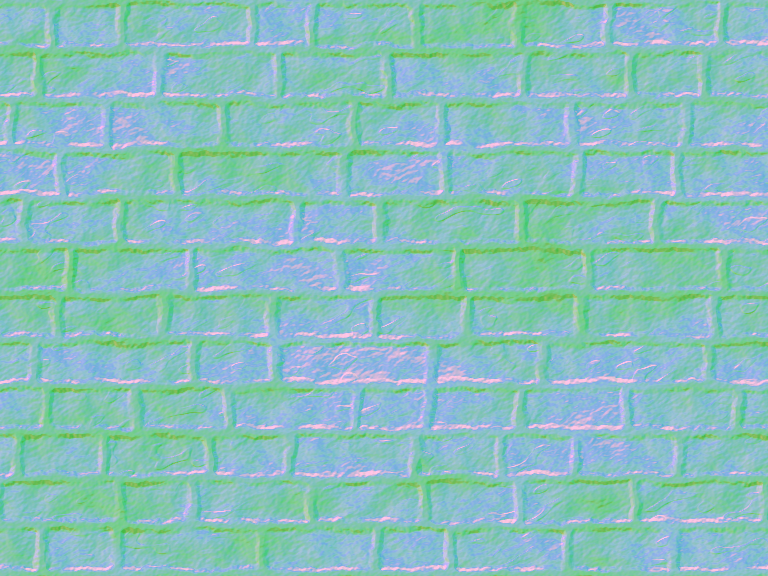
A Shadertoy shader for this texture map:

```glsl
const float ROWS = 12.0;
const vec2 WALL_SIZE = vec2(16.0, ROWS);   // measured in row heights
const float MORTAR_HALF = 0.035;
const float BEVEL = 0.13;
const float SLOPE_STEP = 0.02;

struct Brick { float dist; vec2 id; };

float hash(vec2 p) {
    vec3 q = fract(vec3(p.xyx) * 0.1031);
    q += dot(q, q.yzx + 33.33);
    return fract((q.x + q.y) * q.z);
}

vec2 latticeGradient(vec2 cell) {
    float angle = 6.2832 * hash(cell + 57.0);
    return vec2(cos(angle), sin(angle));
}

float gradientNoise(vec2 p) {
    vec2 i = floor(p), f = fract(p);
    vec2 u = f * f * f * (f * (f * 6.0 - 15.0) + 10.0);
    vec2 e = vec2(1.0, 0.0);
    float low = mix(dot(latticeGradient(i), f),
                    dot(latticeGradient(i + e.xy), f - e.xy), u.x);
    float high = mix(dot(latticeGradient(i + e.yx), f - e.yx),
                     dot(latticeGradient(i + e.xx), f - e.xx), u.x);
    return mix(low, high, u.y);
}

vec2 rotate(vec2 p, float angle) {
    float c = cos(angle), s = sin(angle);
    return mat2(c, -s, s, c) * p;
}

float roundedBox(vec2 p, vec2 halfSize, float radius) {
    vec2 d = abs(p) - halfSize + radius;
    return length(max(d, 0.0)) + min(max(d.x, d.y), 0.0) - radius;
}

// Bricks in a course and its shift in brick lengths, from the top down
vec2 courseLayout(float row) {
    const float counts[12] = float[12](8., 7., 7., 6., 6., 6., 7., 6., 8., 8., 7., 7.);
    const float shifts[12] = float[12](0.46, 0.57, 0.06, 0.49, 0.13, 0.62,
                                       0.46, 0.35, 0.60, 0.21, 0.91, 0.28);
    int course = int(mod(ROWS - 1.0 - row, ROWS));
    return vec2(counts[course], shifts[course]);
}

Brick findBrick(vec2 p) {
    float row = floor(p.y);
    vec2 layout_ = courseLayout(row);
    float brickLength = WALL_SIZE.x / layout_.x;
    float first = floor(p.x / brickLength) - 2.0;
    float left = -1e3, right = 1e3, column = 0.0;
    for (int i = 0; i < 5; i++) {
        float k = first + float(i);
        float jitter = 0.42 * (hash(vec2(mod(k, layout_.x) + 20.0, row + 3.0)) - 0.5);
        float x = (k + layout_.y + jitter) * brickLength;
        if (x <= p.x) { left = x; column = k; }
        else right = min(right, x);
    }
    vec2 center = vec2(0.5 * (left + right), row + 0.5);
    vec2 halfSize = vec2(0.5 * (right - left), 0.5) - MORTAR_HALF;
    return Brick(roundedBox(p - center, halfSize, 0.13), vec2(column, row));
}

// Uneven courses and worn outlines
vec2 wobble(vec2 p) {
    float sag = 0.03 + 0.09 * sin(0.449 * (p.y - 4.0));
    vec2 bend = vec2(gradientNoise(p * 1.7 + 9.0), gradientNoise(p * 1.3 + 31.0));
    float nibble = 0.04 * gradientNoise(p * 5.0 + 70.0)
                 + 0.025 * gradientNoise(p * 12.0 + 19.0);
    return p + vec2(0.0, sag) + 0.1 * bend + nibble;
}

float brickMask(float dist) {
    return smoothstep(0.0, -BEVEL, dist);
}

float surfaceHeight(vec2 p) {
    float mask = brickMask(findBrick(wobble(p)).dist);
    float relief = 0.19 + 0.26 * gradientNoise(p * 1.9 + 12.0);

    // Slanted tool grain and chipped hollows
    vec2 s = rotate(p, 0.5);
    float grain = 0.05 * gradientNoise(s * vec2(6.0, 10.0))
                + 0.026 * gradientNoise(s * vec2(12.0, 16.0) + 40.0);
    float cluster = smoothstep(-0.2, 0.3, gradientNoise(p * 0.6 + 81.0));
    vec2 chipSpace = rotate(p, 0.3) * vec2(1.9, 4.4) + 15.0;
    float chips = 0.06 * cluster * smoothstep(0.17, 0.29, gradientNoise(chipSpace));
    return mask * (relief - chips) + grain * mix(0.7, 1.0, mask);
}

// Pink faces down, green faces up
vec3 slopeColor(float up) {
    const vec3 tones[8] = vec3[8](
        vec3(1.00, 0.77, 0.88), vec3(0.80, 0.72, 0.85),
        vec3(0.52, 0.69, 0.90), vec3(0.56, 0.76, 0.82),
        vec3(0.52, 0.76, 0.74), vec3(0.49, 0.78, 0.65),
        vec3(0.46, 0.81, 0.55), vec3(0.46, 0.74, 0.34));
    const float stops[8] = float[8](-3.3, -2.3, -1.3, -0.45, 0.25, 0.95, 1.8, 3.1);
    vec3 color = tones[0];
    for (int i = 1; i < 8; i++)
        color = mix(color, tones[i], smoothstep(stops[i - 1], stops[i], up));
    return color;
}

void mainImage(out vec4 fragColor, in vec2 fragCoord) {
    vec2 p = fragCoord / iResolution.xy * WALL_SIZE;
    Brick brick = findBrick(wobble(p));
    float mask = brickMask(brick.dist);

    float h = surfaceHeight(p);
    vec2 facing = vec2(h - surfaceHeight(p + vec2(SLOPE_STEP, 0.0)),
                       h - surfaceHeight(p + vec2(0.0, SLOPE_STEP))) / SLOPE_STEP;

    // Broad staining, brick tilt and damp mortar
    float stain = 2.2 * gradientNoise(p * vec2(0.22, 0.4) + 5.0)
                + 1.8 * gradientNoise(p * vec2(0.6, 1.0) + 23.0)
                + 0.9 * gradientNoise(p * 2.2 + 47.0);
    float tilt = 0.6 * (hash(brick.id + 91.0) - 0.5);
    float up = facing.y + clamp(stain, -1.3, 1.7) + mix(0.7, tilt, mask) - 0.15;

    vec3 color = slopeColor(up);
    color += clamp(facing.x, -2.0, 2.5) * vec3(0.09, 0.005, 0.035);
    fragColor = vec4(clamp(color, 0.0, 1.0), 1.0);
}
```
